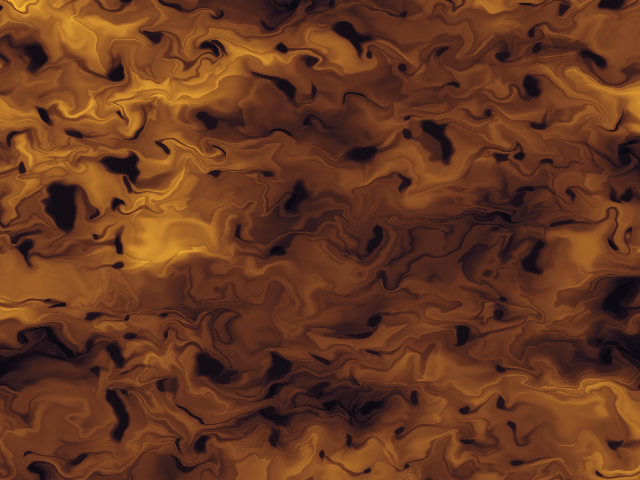
Reproduce this texture procedurally as a WebGL 1 fragment shader.

```glsl
precision highp float;
// Draws polished amber tortoiseshell: folded golden flow with dark curling ink drops.
uniform vec2 u_resolution;

const vec3 INK = vec3(0.05, 0.035, 0.065);
const vec3 UMBER = vec3(0.16, 0.09, 0.11);
const vec3 MAROON = vec3(0.28, 0.14, 0.11);
const vec3 CHESTNUT = vec3(0.40, 0.20, 0.12);
const vec3 CARAMEL = vec3(0.51, 0.28, 0.14);
const vec3 AMBER = vec3(0.64, 0.39, 0.15);
const vec3 GOLD = vec3(0.81, 0.55, 0.18);
const vec3 GLOW = vec3(0.94, 0.70, 0.20);

float hash(vec2 p) {
  return fract(sin(dot(p, vec2(127.1, 311.7))) * 43758.5453);
}

float noise(vec2 p) {
  vec2 i = floor(p), f = fract(p);
  f = f * f * (3.0 - 2.0 * f);
  float low = mix(hash(i), hash(i + vec2(1.0, 0.0)), f.x);
  float high = mix(hash(i + vec2(0.0, 1.0)), hash(i + 1.0), f.x);
  return mix(low, high, f.y);
}

float fbm(vec2 p) {
  float sum = 0.0, amp = 0.533;
  for (int i = 0; i < 4; i++) {
    sum += amp * noise(p);
    p = mat2(0.8, 0.6, -0.6, 0.8) * p * 2.03 + 11.7;
    amp *= 0.5;
  }
  return sum;
}

// Pushes the plane around with slow noise.
vec2 bend(vec2 p, vec2 freq, float amount) {
  vec2 push = vec2(fbm(p * freq + 3.1), fbm(p * freq + 17.4));
  return p + amount * (push - 0.5);
}

vec2 dropCentre(vec2 cell, vec2 size, float seed) {
  vec2 jitter = vec2(hash(cell + seed), hash(cell + seed + 7.3));
  return (cell + 0.25 + 0.5 * jitter) * size;
}

// Twists the plane around every drop so that tails and folds curl.
vec2 swirl(vec2 p, vec2 size, float seed) {
  vec2 shift = vec2(0.0);
  float reach = 0.38 * size.y;
  for (int y = -1; y <= 1; y++) {
    for (int x = -1; x <= 1; x++) {
      vec2 cell = floor(p / size) + vec2(float(x), float(y));
      vec2 d = p - dropCentre(cell, size, seed);
      float turn = 5.0 * (hash(cell + seed + 2.9) - 0.5);
      float angle = turn * exp(-dot(d, d) / (reach * reach));
      float c = cos(angle), s = sin(angle);
      shift += mat2(c, s, -s, c) * d - d;
    }
  }
  return p + shift;
}

// Ink drops: ragged round heads, tapering sideways tails, soft halos.
float drops(vec2 p, vec2 size, float seed, float share) {
  float ink = 0.0;
  float ragged = 0.65 + 0.7 * noise(p * 3.5 / size.y);
  for (int y = -1; y <= 1; y++) {
    for (int x = -1; x <= 1; x++) {
      vec2 cell = floor(p / size) + vec2(float(x), float(y));
      vec2 d = p - dropCentre(cell, size, seed);
      d.x *= hash(cell + seed + 4.1) < 0.3 ? -1.0 : 1.0;
      float radius = size.y * mix(0.10, 0.28, hash(cell + seed + 5.7));
      float along = clamp(d.x / size.x, 0.0, 1.0);
      float curve = 1.3 * size.y * (hash(cell + seed + 8.2) - 0.5) * along * along;
      float width = radius * mix(0.5, 0.15, along);
      float tail = 1.0 - smoothstep(width * 0.2, width + 0.004, abs(d.y - curve));
      tail *= (1.0 - along) * step(0.0, d.x);
      float head = 1.0 - smoothstep(0.5, 1.2, ragged * length(d * vec2(0.8, 1.0)) / radius);
      float halo = 0.3 * exp(-dot(d, d) / (5.0 * radius * radius));
      float present = step(hash(cell + seed + 9.6), share);
      ink = max(ink, present * max(max(head, 0.75 * tail), halo));
    }
  }
  return ink;
}

// One sided ramp: fades up slowly, then drops at a crisp crease.
float fold(float field) {
  float s = fract(field);
  return s * (1.0 - smoothstep(0.82, 1.0, s));
}

float lamp(vec2 uv, vec2 centre, vec2 spread) {
  vec2 d = (uv - centre) / spread;
  return exp(-dot(d, d));
}

vec3 ramp(float t) {
  vec3 c = mix(INK, UMBER, clamp(t + 1.0, 0.0, 1.0));
  c = mix(c, MAROON, clamp(t, 0.0, 1.0));
  c = mix(c, CHESTNUT, clamp(t - 1.0, 0.0, 1.0));
  c = mix(c, CARAMEL, clamp(t - 2.0, 0.0, 1.0));
  c = mix(c, AMBER, clamp(t - 3.0, 0.0, 1.0));
  c = mix(c, GOLD, clamp(t - 4.0, 0.0, 1.0));
  return mix(c, GLOW, clamp(t - 5.0, 0.0, 1.0));
}

void main() {
  vec2 uv = gl_FragCoord.xy / u_resolution;
  vec2 p = gl_FragCoord.xy / u_resolution.y;
  vec2 bigCell = vec2(0.17, 0.105), smallCell = vec2(0.10, 0.06);

  // Flow
  vec2 soft = bend(p, vec2(5.0, 9.0), 0.14);
  vec2 curled = swirl(swirl(soft, smallCell, 31.0), bigCell, 3.0);
  vec2 flow = bend(curled, vec2(6.0, 12.0), 0.12);

  // Tone: broad clouds, creased folds, thin veins and fine streaks
  float field = fbm(flow * vec2(4.0, 9.0) + 5.0);
  float tone = 2.5 + 7.0 * (fbm(flow * vec2(3.0, 8.0) + 40.0) - 0.5);
  tone += 1.4 * (fold(field * 6.0) - 0.42);
  float vein = exp(-abs(fract(field * 7.0 + 0.3) - 0.5) / 0.11);
  tone -= 1.8 * vein * smoothstep(0.3, 0.8, noise(p * vec2(7.0, 10.0) + 60.0));
  tone += 1.2 * (noise(flow * vec2(5.0, 48.0)) - 0.5);

  // Light from the upper left, dimmer towards the lower right
  tone += 1.7 * lamp(uv, vec2(0.05, 0.92), vec2(0.28, 0.25));
  tone += 0.7 * lamp(uv, vec2(0.45, 0.3), vec2(0.25, 0.35));
  tone -= 0.5 * lamp(uv, vec2(0.9, 0.1), vec2(0.4, 0.4));

  // Ink
  float ink = max(drops(curled, bigCell, 3.0, 0.6), 0.9 * drops(curled, smallCell, 31.0, 0.45));
  tone = mix(tone, min(tone, 1.0) - 1.7, ink);

  gl_FragColor = vec4(ramp(tone), 1.0);
}
```
